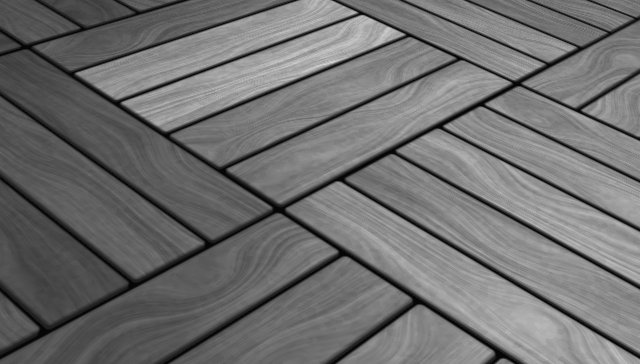
Give the GLSL for this texture, as a Shadertoy shader.

```glsl
// Grey basket-weave wooden decking seen at an angle: square tiles of five slats,
// turned a quarter from tile to tile. A projective matrix maps the canvas to the
// floor, rounded boxes cut the slats, and warped noise gives each its own grain.

// Floor axes and origin in homogeneous canvas coordinates (canvas width = 1)
const vec3 AXIS_U = vec3(0.625, 0.334, 0.314);
const vec3 AXIS_V = vec3(-0.384, 0.379, 0.252);
const vec3 ORIGIN = vec3(0.436, 0.242, 1.0);

// Slat geometry, in tile sides
const float SLATS = 5.0;
const vec2 HALF_GAP = vec2(0.009, 0.0062);
const float CORNER = 0.012;
const float END_JITTER = 0.005;
const float SIDE_DROP = 0.007;
const float BEVEL = 0.011;

// Tones
const vec3 GAP_COLOR = vec3(0.025);
const vec3 SIDE_COLOR = vec3(0.12);
const float SHADE_TONE = 0.33;
const float LIGHT_TONE = 0.60;
const float SLAT_VARIATION = 0.09;
const float BLEACH = 0.27;
const vec2 BLEACH_CENTER = vec2(0.5, 0.6);
const float BLEACH_RADIUS = 0.28;

// Grain
const float GRAIN_WARP = 0.13;
const float RING_AMOUNT = 0.20;
const float STREAK_AMOUNT = 0.10;
const float FLECK_AMOUNT = 0.07;
const float FLECK_SCALE = 75.0;

float hash(vec2 p) {
    return fract(sin(dot(p, vec2(12.9898, 78.233))) * 43758.5453);
}

float noise(vec2 p) {
    vec2 i = floor(p), f = fract(p);
    f = f * f * (3.0 - 2.0 * f);
    return mix(mix(hash(i), hash(i + vec2(1, 0)), f.x),
               mix(hash(i + vec2(0, 1)), hash(i + vec2(1, 1)), f.x), f.y);
}

float roundedBox(vec2 p, vec2 halfSize, float radius) {
    vec2 d = abs(p) - halfSize + radius;
    return length(max(d, 0.0)) + min(max(d.x, d.y), 0.0) - radius;
}

// Random tone of the nearest scattered cell, from -0.5 to 0.5
float flecks(vec2 p) {
    vec2 base = floor(p);
    float nearest = 9.0, tone = 0.0;
    for (int j = -1; j <= 1; j++)
    for (int i = -1; i <= 1; i++) {
        vec2 cell = base + vec2(i, j);
        vec2 point = cell + vec2(hash(cell), hash(cell + 37.7));
        float d = distance(p, point);
        if (d < nearest) {
            nearest = d;
            tone = hash(cell + 91.3) - 0.5;
        }
    }
    return tone;
}

// Growth rings and fine streaks running along x
float woodGrain(vec2 p, vec2 offset) {
    float warp = noise(p * vec2(4.5, 9.0) + offset) - 0.5;
    float across = p.y + GRAIN_WARP * warp;
    float rings = noise(vec2(p.x * 2.0, across * 85.0) + offset) - 0.5;
    float streaks = noise(vec2(p.x * 22.0, across * 260.0) + offset) - 0.5;
    float clouds = noise(p * vec2(5.0, 16.0) + offset.yx) - 0.5;
    return RING_AMOUNT * (rings + 0.5 * clouds) + STREAK_AMOUNT * streaks;
}

void mainImage(out vec4 fragColor, in vec2 fragCoord) {
    // Canvas to floor
    vec2 canvas = fragCoord / iResolution.x;
    vec3 ray = inverse(mat3(AXIS_U, AXIS_V, ORIGIN)) * vec3(canvas, 1.0);
    vec2 ground = ray.xy / ray.z;
    float soft = 0.5 * length(fwidth(ground)) + 0.001;

    // Tile and slat; x runs along the slat, y across it
    vec2 tile = floor(ground);
    bool turned = mod(tile.x + tile.y, 2.0) > 0.5;
    vec2 inTile = turned ? fract(ground).yx : fract(ground);
    float slat = floor(inTile.y * SLATS);
    vec2 center = vec2(0.5, (slat + 0.5) / SLATS);
    vec2 local = inTile - center;
    vec2 id = tile * 7.0 + vec2(slat, slat * 3.0);
    float seed = hash(id + 5.1);

    // Top face, and the side dropping toward the viewer
    vec2 halfSize = vec2(0.5, 0.5 / SLATS) - HALF_GAP;
    vec2 p = local - vec2(END_JITTER * (seed - 0.5), 0.0);
    float top = roundedBox(p, halfSize, CORNER);
    float side = roundedBox(p + SIDE_DROP, halfSize, CORNER);

    // Broad light, bleached patch and tone of each slat
    float light = smoothstep(0.0, 0.9, canvas.x + 0.25 * (canvas.y - 0.28));
    float tone = mix(SHADE_TONE, LIGHT_TONE, light);
    tone *= 1.0 - 0.2 * smoothstep(0.38, 0.57, canvas.y);
    vec2 slatCenter = tile + (turned ? center.yx : center);
    float spread = distance(slatCenter, BLEACH_CENTER) / BLEACH_RADIUS;
    tone += BLEACH * exp(-spread * spread) + SLAT_VARIATION * (seed - 0.5);
    tone -= turned ? 0.0 : 0.03;

    // Grain, flecks and worn edges
    vec2 offset = 60.0 * vec2(seed, hash(id + 17.3));
    tone *= 1.0 + woodGrain(local, offset) * 1.3 + FLECK_AMOUNT * flecks(ground * FLECK_SCALE);
    vec2 nearEdge = p + halfSize;
    float bevel = smoothstep(0.0, BEVEL, min(nearEdge.x, nearEdge.y));
    tone *= mix(0.72, 1.0, bevel) * mix(0.85, 1.0, smoothstep(0.0, BEVEL, -top));

    vec3 color = mix(GAP_COLOR, SIDE_COLOR, smoothstep(soft, -soft, side));
    color = mix(color, vec3(tone), smoothstep(soft, -soft, top));
    fragColor = vec4(clamp(color, 0.0, 1.0), 1.0);
}
```
